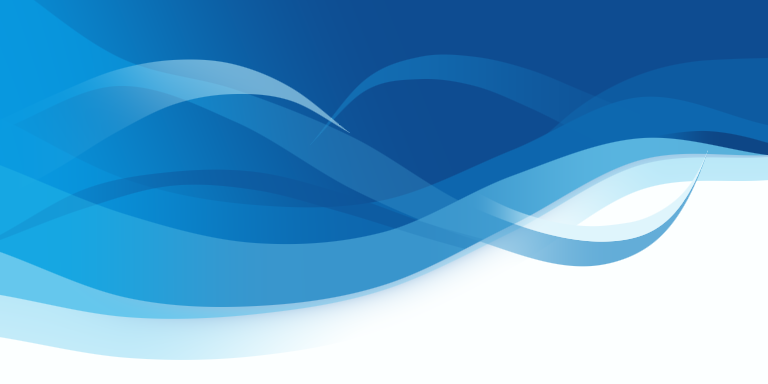
This background is drawn by a Shadertoy shader. Its source:

```glsl
#define NAVY   vec3(0.055, 0.300, 0.570)
#define OCEAN  vec3(0.050, 0.410, 0.690)
#define AZURE  vec3(0.030, 0.600, 0.880)
#define SKY    vec3(0.090, 0.660, 0.890)
#define STEEL  vec3(0.240, 0.600, 0.810)
#define AQUA   vec3(0.370, 0.730, 0.890)
#define ICE    vec3(0.700, 0.900, 0.970)
#define SNOW   vec3(0.990, 1.000, 1.000)
#define SHADE  vec3(0.580, 0.720, 0.860)
#define TAIL_START 1.55
#define TAIL_END   1.844
#define TAIL_LIFT  0.195

// Smooth curve through seven evenly spaced heights, given in percent
float curve(float x, vec2 span, vec4 a, vec3 b) {
    float h[7] = float[7](a.x, a.y, a.z, a.w, b.x, b.y, b.z);
    float s = clamp((x - span.x) / (span.y - span.x), 0.0, 1.0) * 6.0;
    int i = min(int(s), 5);
    float t = s - float(i);
    float p1 = h[i], p2 = h[i + 1];
    float p0 = i > 0 ? h[max(i - 1, 0)] : 2.0 * p1 - p2;
    float p3 = i < 5 ? h[min(i + 2, 6)] : 2.0 * p2 - p1;
    float bend = (2.0 * p0 - 5.0 * p1 + 4.0 * p2 - p3) * t * t;
    float twist = (3.0 * (p1 - p2) + p3 - p0) * t * t * t;
    return 0.005 * (2.0 * p1 + (p2 - p0) * t + bend + twist);
}

// Antialiased coverage of the side where d is positive
float cover(float d) {
    return clamp(0.5 + d / max(fwidth(d), 1e-5), 0.0, 1.0);
}

// Area between two curves, cut at the ends of its span
float ribbon(vec2 p, vec2 span, float top, float bottom) {
    float inside = step(span.x, p.x) * step(p.x, span.y);
    return inside * cover(min(top - p.y, p.y - bottom));
}

void mainImage(out vec4 fragColor, in vec2 fragCoord) {
    vec2 p = fragCoord / iResolution.xy * vec2(2.0, 1.0);
    float x = p.x, y = p.y;
    vec2 full = vec2(0.0, 2.0);

    // Deep backdrop
    vec3 color = mix(AZURE, NAVY, smoothstep(0.1, 1.4, x + 0.4 * y));

    // Faint hill on the right
    vec2 span = vec2(1.406, 2.0);
    float top = curve(x, span, vec4(63.5, 71.9, 77.9, 81.8), vec3(83.9, 84.6, 84.9));
    float mask = step(span.x, x) * cover(top - y);
    color = mix(color, OCEAN, 0.5 * mask);

    // Arched ribbon in the middle
    span = vec2(0.807, 1.667);
    top = curve(x, span, vec4(62.2, 79.2, 85.2, 85.2), vec3(81.8, 76.0, 70.1));
    float bottom = curve(x, span, vec4(62.2, 76.3, 79.4, 77.6), vec3(71.9, 64.8, 58.3));
    mask = ribbon(p, span, top, bottom);
    color = mix(color, mix(OCEAN, STEEL, 0.12), mask * mix(0.95, 0.2, smoothstep(0.9, 1.65, x)));

    // Upper wave
    top = curve(x, full, vec4(69.3, 53.1, 46.6, 47.9), vec3(60.9, 74.7, 67.4));
    vec3 body = mix(AZURE, OCEAN, smoothstep(0.0, 1.0, x));
    color = mix(color, body, 0.92 * cover(top - y));

    // Dark folds, left and right
    span = vec2(0.0, 1.333);
    top = curve(x, span, vec4(38.8, 50.8, 55.2, 55.2), vec3(49.7, 41.9, 35.7));
    bottom = curve(x, span, vec4(37.5, 45.8, 51.6, 50.5), vec3(44.8, 38.0, 31.8));
    float fold = ribbon(p, span, top, bottom);
    color = mix(color, NAVY, 0.55 * smoothstep(0.0, 0.7, x) * fold);
    span = vec2(1.667, 2.0);
    top = curve(x, span, vec4(63.5, 64.8, 65.6, 65.9), vec3(65.4, 64.3, 62.8));
    mask = step(span.x, x) * cover(top - y);
    color = mix(color, NAVY * 0.92, mask * smoothstep(1.68, 1.88, x));

    // Middle wave
    top = curve(x, full, vec4(57.0, 44.0, 36.7, 39.6), vec3(54.2, 64.0, 59.6));
    body = mix(SKY, STEEL, smoothstep(0.1, 0.75, x));
    body = mix(body, AQUA, smoothstep(1.1, 1.6, x));
    color = mix(color, body, 0.92 * cover(top - y));
    color = mix(color, OCEAN, 0.2 * fold);

    // Pale wave with a soft shadow under its crest
    top = curve(x, full, vec4(34.4, 22.4, 20.3, 25.8), vec3(41.4, 58.3, 59.6));
    body = mix(mix(SKY, ICE, 0.5), ICE, smoothstep(0.3, 1.2, x));
    float shadow = exp(-max(top - y, 0.0) / 0.025) * smoothstep(0.1, 0.7, x);
    color = mix(color, mix(body, SHADE, 0.6 * shadow), cover(top - y));

    // Mist wave fading towards the white ground
    top = curve(x, full, vec4(23.2, 17.4, 18.2, 24.5), vec3(39.6, 57.0, 59.1));
    float depth = max(top - y, 0.0);
    float pale = smoothstep(0.3, 1.0, x) * (1.0 - smoothstep(1.3, 1.75, x));
    body = mix(ICE, SNOW, clamp(0.1 + 0.8 * pale + 1.2 * depth, 0.0, 1.0));
    body = mix(body, SHADE, 0.45 * exp(-depth / 0.025) * smoothstep(0.1, 0.6, x) * (1.0 - smoothstep(1.2, 1.7, x)));
    color = mix(color, body, cover(top - y));
    top = curve(x, full, vec4(12.2, 6.8, 7.3, 14.1), vec3(30.2, 50.5, 53.1));
    color = mix(color, SNOW, cover(top - y));

    // Long diagonal sash, curling up at its tail
    float curl = TAIL_LIFT * pow(clamp((x - TAIL_START) / (TAIL_END - TAIL_START), 0.0, 1.0), 4.0);
    span = vec2(0.0, TAIL_END);
    top = curl + curve(x, span, vec4(106.5, 85.2, 76.6, 64.1), vec3(46.1, 37.2, 41.4));
    bottom = curl + curve(x, span, vec4(66.1, 77.6, 68.2, 50.5), vec3(37.8, 30.7, 41.4));
    body = mix(AZURE, STEEL, smoothstep(0.2, 1.0, x));
    float alpha = mix(0.8, 0.35, smoothstep(0.0, 0.9, x)) + 0.45 * smoothstep(1.15, 1.6, x);
    color = mix(color, body, alpha * ribbon(p, span, top, bottom));

    // Pale lining of the curl
    span = vec2(1.229, TAIL_END);
    bottom = top;
    top = curl + curve(x, span, vec4(50.5, 45.6, 42.4, 41.1), vec3(41.9, 43.0, 41.4));
    mask = ribbon(p, span, top, bottom);
    color = mix(color, mix(ICE, SNOW, 0.6), mask * smoothstep(1.23, 1.5, x));

    // Translucent crest on the left
    span = vec2(0.0, 0.911);
    top = curve(x, span, vec4(68.8, 75.8, 81.8, 84.4), vec3(83.3, 77.1, 65.4));
    bottom = curve(x, span, vec4(47.9, 56.3, 65.6, 72.9), vec3(75.5, 73.7, 65.4));
    alpha = mix(0.12, 0.6, smoothstep(0.15, 0.8, x + 1.5 * (y - 0.72)));
    color = mix(color, mix(SKY, ICE, smoothstep(0.0, 0.45, x)), alpha * ribbon(p, span, top, bottom));

    fragColor = vec4(color, 1.0);
}
```
